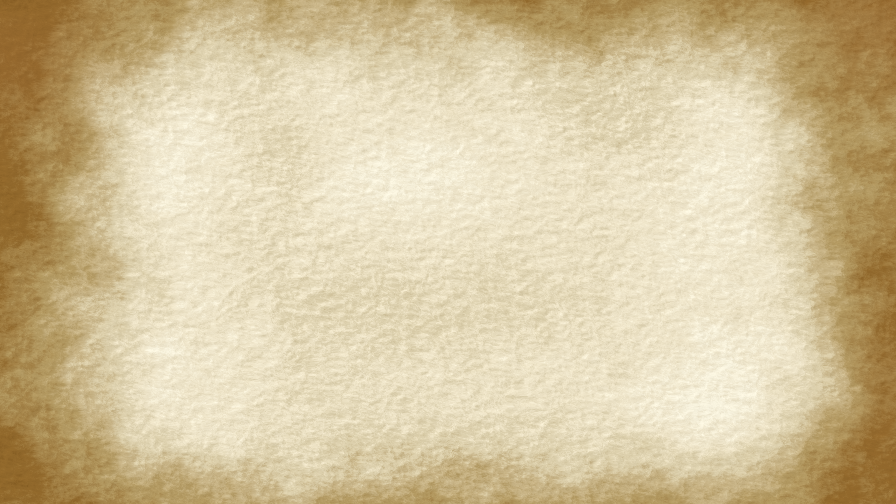
This texture is drawn by a Shadertoy shader. Its source:

```glsl
// Aged parchment: a cream centre with blotchy, burnt brown borders and rough paper grain.
#define SHEET_CENTER vec2(0.921, 0.479)
#define SHEET_HALF vec2(0.725, 0.435)
#define CORNER_RADIUS 0.20
#define EDGE_INNER -0.14
#define EDGE_OUTER 0.25
#define EDGE_WARP 0.15
#define BASE_TONE 0.14
#define STAIN_AMOUNT 0.24
#define GRAIN_SCALE 66.0
#define GRAIN_AMOUNT 0.27
#define RUST vec3(0.60, 0.40, 0.19)

float hash(vec2 p) {
    vec3 q = fract(vec3(p.xyx) * 0.1031);
    q += dot(q, q.yzx + 33.33);
    return fract((q.x + q.y) * q.z);
}

float noise(vec2 p) {
    vec2 cell = floor(p), f = fract(p);
    f = f * f * (3.0 - 2.0 * f);
    return mix(mix(hash(cell), hash(cell + vec2(1, 0)), f.x),
               mix(hash(cell + vec2(0, 1)), hash(cell + vec2(1, 1)), f.x), f.y);
}

// Layered noise; a higher gain gives a rougher result
float fbm(vec2 p, float gain) {
    float sum = 0.0, amp = 1.0, total = 0.0;
    for (int i = 0; i < 5; i++) {
        sum += amp * noise(p);
        total += amp;
        p = mat2(1.6, 1.2, -1.2, 1.6) * p + 17.3;
        amp *= gain;
    }
    return sum / total;
}

float roundedBox(vec2 p, vec2 halfSize, float radius) {
    vec2 q = abs(p) - halfSize + radius;
    return length(max(q, 0.0)) + min(max(q.x, q.y), 0.0) - radius;
}

// Soft elliptical patch
float blob(vec2 p, vec2 center, vec2 radius) {
    vec2 q = (p - center) / radius;
    return exp(-dot(q, q));
}

// Cream to dark umber
vec3 parchment(float t) {
    vec3 c = mix(vec3(0.97, 0.95, 0.87), vec3(0.93, 0.89, 0.78), smoothstep(-0.04, 0.16, t));
    c = mix(c, vec3(0.86, 0.81, 0.67), smoothstep(0.12, 0.31, t));
    c = mix(c, vec3(0.78, 0.70, 0.52), smoothstep(0.28, 0.47, t));
    c = mix(c, vec3(0.70, 0.60, 0.38), smoothstep(0.44, 0.64, t));
    c = mix(c, vec3(0.64, 0.51, 0.28), smoothstep(0.62, 0.80, t));
    c = mix(c, vec3(0.57, 0.41, 0.17), smoothstep(0.77, 0.98, t));
    return mix(c, vec3(0.50, 0.34, 0.11), smoothstep(0.98, 1.25, t));
}

void mainImage(out vec4 fragColor, in vec2 fragCoord) {
    vec2 p = fragCoord / iResolution.y;
    p.x += 0.5 * (16.0 / 9.0 - iResolution.x / iResolution.y);

    // Irregular border
    float cloud = fbm(p * 4.0 + 3.7, 0.5);
    float mottle = fbm(p * 15.0 + 41.0, 0.68);
    float d = roundedBox(p - SHEET_CENTER, SHEET_HALF, CORNER_RADIUS);
    d += EDGE_WARP * (cloud - 0.5) + 0.09 * (mottle - 0.5);
    float border = smoothstep(EDGE_INNER, EDGE_OUTER, d);
    float tone = BASE_TONE + 0.80 * border;

    // Tan stains
    vec2 w = p + 0.10 * (vec2(cloud, mottle) - 0.5);
    float stain = 0.50 * blob(w, vec2(0.53, 0.66), vec2(0.09, 0.16))
                + 0.55 * blob(w, vec2(1.22, 0.79), vec2(0.17, 0.14))
                + 0.40 * blob(w, vec2(0.68, 0.36), vec2(0.22, 0.15))
                + 0.25 * blob(w, vec2(1.00, 0.40), vec2(0.25, 0.10))
                + 0.40 * blob(w, vec2(0.80, 0.10), vec2(0.40, 0.10));
    tone += STAIN_AMOUNT * stain;

    // Dark burns near the sides
    tone += 0.22 * blob(w, vec2(1.72, 0.42), vec2(0.09, 0.24))
          + 0.22 * blob(w, vec2(1.62, 0.82), vec2(0.10, 0.10))
          + 0.08 * blob(w, vec2(0.05, 0.42), vec2(0.12, 0.12))
          + 0.10 * blob(w, vec2(1.74, 0.12), vec2(0.10, 0.18));

    // Pale washes
    tone -= 0.10 * blob(w, vec2(0.82, 0.64), vec2(0.22, 0.08))
          + 0.14 * blob(w, vec2(1.40, 0.20), vec2(0.13, 0.11))
          + 0.10 * blob(w, vec2(0.34, 0.70), vec2(0.14, 0.14))
          + 0.10 * blob(w, vec2(0.34, 0.27), vec2(0.13, 0.15))
          + 0.08 * blob(w, vec2(1.45, 0.62), vec2(0.17, 0.22))
          + 0.10 * blob(w, vec2(1.72, 0.62), vec2(0.07, 0.05));
    tone += 0.10 * (cloud - 0.5) + 0.20 * (mottle - 0.5) * (0.5 + border);

    // Embossed fibres, lit from the upper left
    vec2 g = p * GRAIN_SCALE * vec2(0.75, 1.15) + 2.0 * vec2(mottle, cloud);
    float relief = fbm(g, 0.8) - fbm(g + vec2(-0.30, 0.45), 0.8);
    tone += GRAIN_AMOUNT * relief * (0.8 + 0.8 * stain);
    tone += 0.16 * (fbm(g * 0.7 + 9.0, 0.75) - 0.5);

    // Warm rust in the upper corners and lower right
    vec3 color = parchment(tone);
    float rust = blob(w, vec2(0.02, 0.88), vec2(0.20, 0.15))
               + blob(w, vec2(1.76, 0.94), vec2(0.18, 0.14))
               + 0.6 * blob(w, vec2(1.76, 0.22), vec2(0.10, 0.22));
    color = mix(color, RUST, 0.4 * clamp(rust, 0.0, 1.0) * border);
    color *= 1.0 - 0.09 * relief;
    fragColor = vec4(clamp(color, 0.0, 1.0), 1.0);
}
```
